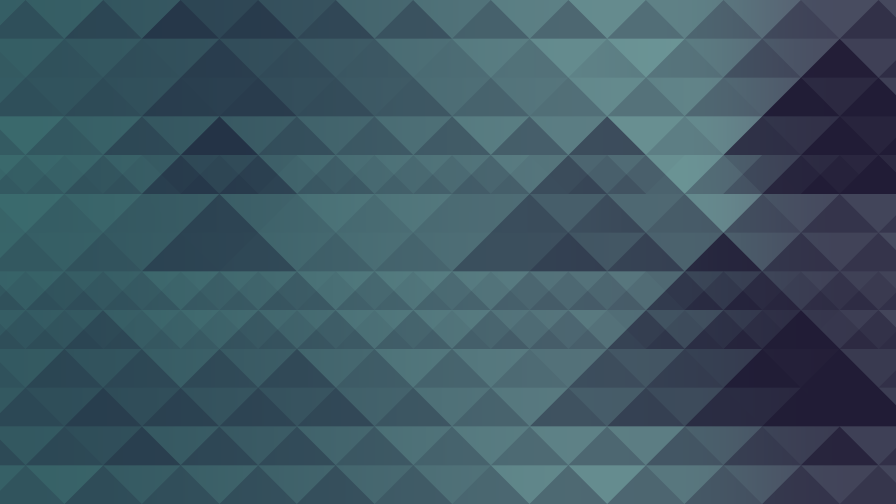
This background is drawn by a Shadertoy shader. Its source:

```glsl
// Low-poly triangle mosaic: 13 rows of right-angled facets on a 45 degree grid.
// Single, half-shifted and double-height grids are blended row by row; every
// facet takes one tone from a soft light field, tinted from teal to violet.

const float ROWS = 13.0;
const float FIRST_APEX = 0.66;
const int SAMPLES = 3;

const vec3 DARK_LEFT   = vec3(0.13, 0.18, 0.26);
const vec3 DARK_RIGHT  = vec3(0.13, 0.11, 0.21);
const vec3 LIGHT_LEFT  = vec3(0.26, 0.49, 0.48);
const vec3 LIGHT_MID   = vec3(0.47, 0.66, 0.65);
const vec3 LIGHT_RIGHT = vec3(0.44, 0.49, 0.55);

float hash(vec2 p) {
    return fract(sin(dot(p, vec2(127.1, 311.7))) * 43758.5453);
}

// Soft round spot of light or shade
float glow(vec2 p, vec2 centre, float radius) {
    vec2 d = (p - centre) / radius;
    return exp(-dot(d, d));
}

// 1 inside an upright triangle hanging from its apex, v pointing down
float peak(vec2 p, vec2 apex, float height) {
    vec2 d = p - apex;
    return step(abs(d.x), d.y) * step(d.y, height);
}

// Brightness of the whole scene, in row units
float lightField(vec2 p) {
    float tone = 0.50;
    // Shade
    tone -= 0.32 * glow(p, vec2(6.0, 1.2), 3.0);
    tone -= 0.24 * glow(p, vec2(3.0, 10.5), 2.4);
    tone -= 0.18 * glow(p, vec2(7.5, 10.3), 2.0);
    tone -= 0.34 * glow(p, vec2(22.5, 3.2), 2.8);
    tone -= 0.36 * glow(p, vec2(21.5, 10.0), 3.2);
    // Light
    tone += 0.16 * glow(p, vec2(0.0, 5.0), 3.0);
    tone += 0.14 * glow(p, vec2(9.5, 6.5), 2.8);
    tone += 0.16 * glow(p, vec2(4.6, 8.6), 1.2);
    tone += 0.24 * glow(p, vec2(16.5, 1.8), 3.0);
    tone += 0.30 * glow(p, vec2(18.2, 4.8), 1.4);
    tone += 0.16 * glow(p, vec2(15.5, 12.0), 3.0);
    tone += 0.12 * glow(p, vec2(1.5, 12.5), 1.5);
    // Large dark peaks
    tone -= 0.24 * peak(p, vec2(5.66, 3.0), 2.0);
    tone -= 0.27 * peak(p, vec2(5.66, 5.0), 2.0);
    tone -= 0.20 * peak(p, vec2(15.66, 3.0), 4.0);
    tone -= 0.20 * peak(p, vec2(21.66, 1.0), 4.0);
    tone -= 0.22 * peak(p, vec2(18.66, 6.0), 5.0);
    return tone;
}

// Flat tone of the facet under p, in a row of given top, height and apex offset
float facetTone(vec2 p, float top, float height, float apex) {
    float period = 2.0 * height;
    float t = (p.y - top) / height;
    float upX = apex + period * floor((p.x - apex) / period + 0.5);
    bool isUp = abs(p.x - upX) < t * height;
    float downX = upX + (p.x < upX ? -height : height);
    vec2 centre = isUp ? vec2(upX, top + 0.66 * height)
                       : vec2(downX, top + 0.34 * height);
    float wear = 0.10 * (hash(floor(centre * 3.0)) - 0.5);
    return lightField(centre) + (isUp ? -0.10 : 0.10) + wear;
}

// Blends the three grids that share a row
float mosaic(vec2 p) {
    float row = floor(p.y);
    float apex = FIRST_APEX + mod(row, 2.0);
    float single = facetTone(p, row, 1.0, apex);
    float shifted = facetTone(p, row, 1.0, apex + 1.0);
    float phase = mod(row, 4.0);

    if (phase == 1.0 || phase == 2.0) {
        // Two rows join into one tall band, broken up toward the right
        float top = row - phase + 1.0;
        float tallApex = FIRST_APEX + 1.0;
        float tall = mix(facetTone(p, top, 2.0, tallApex),
                         facetTone(p, top, 2.0, tallApex + 2.0), 0.42);
        float split = mix(0.10, 0.75, smoothstep(13.0, 19.0, p.x));
        split = max(split, 0.5 * step(8.5, row));
        return mix(tall, single, split);
    }
    float overlay = 0.30 * step(3.5, row) * step(row, 10.5);
    return mix(single, shifted, overlay);
}

// Tone to colour, with the tint drifting across the canvas
vec3 tint(float tone, float x) {
    vec3 dark = mix(DARK_LEFT, DARK_RIGHT, smoothstep(0.3, 0.95, x));
    vec3 light = mix(LIGHT_LEFT, LIGHT_MID, smoothstep(0.0, 0.7, x));
    light = mix(light, LIGHT_RIGHT, smoothstep(0.76, 0.95, x));
    return mix(dark, light, clamp(tone, 0.0, 1.0));
}

void mainImage(out vec4 fragColor, in vec2 fragCoord) {
    vec3 color = vec3(0.0);
    // Supersampling smooths every facet edge
    for (int j = 0; j < SAMPLES; j++) {
        for (int i = 0; i < SAMPLES; i++) {
            vec2 offset = (vec2(i, j) + 0.5) / float(SAMPLES) - 0.5;
            vec2 uv = (fragCoord + offset) / iResolution.xy;
            float aspect = iResolution.x / iResolution.y;
            vec2 p = ROWS * vec2(uv.x * aspect, 1.0 - uv.y);
            color += tint(mosaic(p), uv.x);
        }
    }
    fragColor = vec4(color / float(SAMPLES * SAMPLES), 1.0);
}
```
